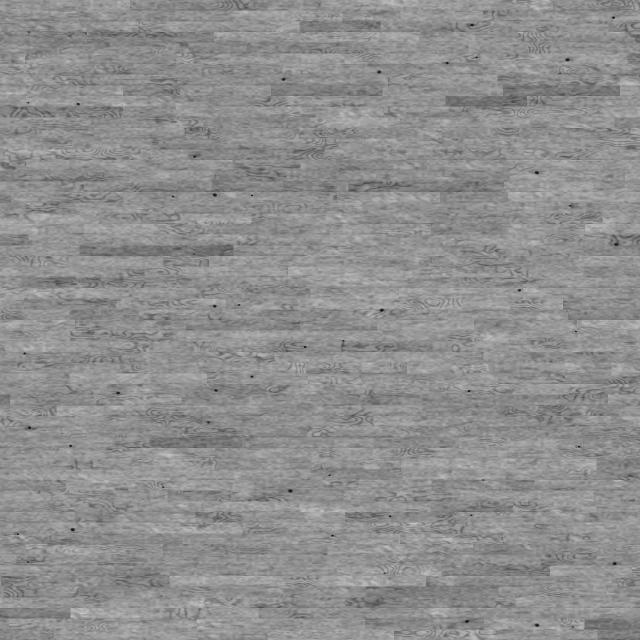
This texture is drawn by a WebGL 1 fragment shader. Its source:

```glsl
precision highp float;
// Grey wooden parquet: thin horizontal staves with grain, figure and knots.

uniform vec2 u_resolution;

const float ROWS = 60.0;
const float STAVE_LENGTH = 0.16;
const float KNOT_GRID = 14.0;
const float BASE_TONE = 0.581;
const float KNOT_TONE = 0.12;

float hash(vec2 p) {
  vec3 q = fract(vec3(p.xyx) * 0.1031);
  q += dot(q, q.yzx + 33.33);
  return fract((q.x + q.y) * q.z);
}

float noise(vec2 p) {
  vec2 cell = floor(p);
  vec2 f = fract(p);
  f = f * f * (3.0 - 2.0 * f);
  float low = mix(hash(cell), hash(cell + vec2(1.0, 0.0)), f.x);
  float high = mix(hash(cell + vec2(0.0, 1.0)), hash(cell + vec2(1.0, 1.0)), f.x);
  return mix(low, high, f.y);
}

// Identity of the stave at a point: jittered joint index and row.
vec2 staveId(vec2 uv) {
  float row = floor(uv.y * ROWS);
  float x = uv.x / STAVE_LENGTH + 20.0 + 10.0 * hash(vec2(row, 7.0));
  float index = floor(x);
  float joint = 0.7 * hash(vec2(index, row + 90.0));
  return vec2(index - step(fract(x), joint), row);
}

// Overall tone of a stave: mostly alike, a few darker, with a tilt across it.
float staveTone(vec2 id, float across) {
  float spread = hash(id + 11.3) + hash(id + 47.9) - 1.0;
  float dark = smoothstep(0.92, 1.0, hash(id + 71.7));
  float tilt = (hash(id + 29.1) - 0.5) * (across - 0.5);
  return 0.056 * spread - 0.09 * dark + 0.11 * tilt;
}

// Slow drift, long streaks, thin dark fibres and short pores.
float fibres(vec2 p) {
  float drift = noise(p * vec2(11.0, 0.9)) - 0.5;
  float streak = noise(p * vec2(38.0, 4.1)) - 0.5;
  float pores = noise(p * vec2(210.0, 7.3)) - 0.5;
  float thread = smoothstep(0.66, 0.95, noise(p * vec2(75.0, 6.1) + 19.0));
  return 0.05 * drift + 0.075 * streak + 0.115 * pores - 0.075 * thread;
}

// Growth rings: fine contour lines of a stretched height field, in patches.
float rings(vec2 p) {
  float height = noise(p * vec2(19.0, 1.2)) + 0.16 * noise(p * vec2(85.0, 2.6));
  float line = 0.5 + 0.5 * sin(height * 46.0);
  float patches = smoothstep(0.5, 0.85, noise(p * vec2(15.0, 0.8) + 35.0));
  return -0.15 * patches * line * line * line;
}

// Pale and dark flame figure lying across the fibres in small patches.
float flame(vec2 p) {
  float patches = smoothstep(0.64, 0.9, noise(p * vec2(24.0, 0.9) + 63.0));
  float figure = noise(vec2(p.x * 130.0 + p.y * 2.0, p.y * 2.7));
  return patches * (0.15 * figure - 0.04);
}

// Thin seam along the lower edge of a stave.
float seam(vec2 id, float across) {
  float strength = 0.05 * hash(id + 83.1);
  return -strength * (1.0 - smoothstep(0.04, 0.2, across));
}

// Returns the coverage of a dark knot (x) and of its soft halo (y).
vec2 knot(vec2 uv) {
  vec2 cell = floor(uv * KNOT_GRID);
  vec2 jitter = vec2(hash(cell + 5.2), hash(cell + 17.6));
  vec2 centre = (cell + 0.2 + 0.6 * jitter) / KNOT_GRID;
  float present = step(0.72, hash(cell + 31.4));
  float radius = mix(0.0012, 0.003, hash(cell + 53.8));
  vec2 offset = uv - centre;
  offset.y += 0.3 * offset.x * (jitter.x - 0.5);
  float core = length(offset * vec2(0.85, 1.15));
  float halo = length(offset * vec2(0.35, 1.2));
  return present * vec2(1.0 - smoothstep(radius * 0.6, radius * 1.3, core),
                        1.0 - smoothstep(radius * 0.5, radius * 2.2, halo));
}

float woodTone(vec2 uv) {
  vec2 id = staveId(uv);
  float across = fract(uv.y * ROWS);
  vec2 shift = 40.0 * vec2(hash(id + 3.7), hash(id + 61.5));
  vec2 p = vec2(uv.x, across) + shift;
  float tone = BASE_TONE + staveTone(id, across) + fibres(p);
  tone += rings(p) + flame(p) + seam(id, across);
  vec2 spot = knot(uv);
  tone -= 0.07 * spot.y;
  return mix(tone, KNOT_TONE, spot.x);
}

void main() {
  // Average a 2 by 2 grid of samples to smooth every edge.
  float tone = 0.0;
  for (int j = 0; j < 2; j++) {
    for (int i = 0; i < 2; i++) {
      vec2 offset = (vec2(float(i), float(j)) - 0.5) * 0.5;
      tone += 0.25 * woodTone((gl_FragCoord.xy + offset) / u_resolution);
    }
  }
  gl_FragColor = vec4(vec3(tone), 1.0);
}
```
